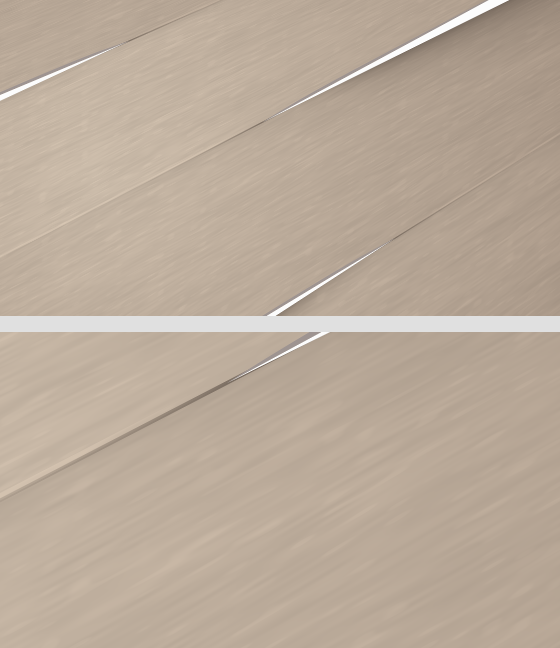
Top, the full canvas; bottom, a detail of the centre.
A Shadertoy shader for this texture:

```glsl
// Pale limed-wood planks seen in perspective, their seams opening into bright wedges.
// All seams meet at one vanishing point, so planks repeat evenly in inverse slope;
// stretched noise gives the grain, and each seam adds its edge, gap and shadow.

#define VANISH vec2(6.6, 3.6)        // where the seams meet, in canvas heights
#define FIRST_SEAM 1.595             // inverse slope of the lowest seam
#define PLANK_STEP 0.3365            // inverse slope from seam to seam
#define GAP_RATE 0.045               // how fast a seam opens
#define GRAIN_STRENGTH 0.075
#define WOOD_LIGHT vec3(0.80, 0.74, 0.67)
#define WOOD_DARK vec3(0.62, 0.55, 0.49)
#define EDGE_COLOR vec3(0.62, 0.58, 0.57)
#define SHADOW_COLOR vec3(0.40, 0.35, 0.31)
#define GAP_COLOR vec3(0.99)

float hash(vec2 p) {
    return fract(sin(dot(p, vec2(127.1, 311.7))) * 43758.5453);
}

float noise(vec2 p) {
    vec2 i = floor(p), f = fract(p);
    f = f * f * (3.0 - 2.0 * f);
    return mix(mix(hash(i), hash(i + vec2(1, 0)), f.x),
               mix(hash(i + vec2(0, 1)), hash(i + vec2(1, 1)), f.x), f.y);
}

// Share of a pixel of size px that lies between lo and hi
float band(float d, float lo, float hi, float px) {
    return clamp((hi - d) / px + 0.5, 0.0, 1.0) - clamp((lo - d) / px + 0.5, 0.0, 1.0);
}

// Brightness offset of one plank; the farthest is darker
float plankTone(float plank) {
    return 0.08 * (hash(vec2(plank, 3.0)) - 0.5) - 0.16 * max(plank - 1.0, 0.0);
}

// Grain: broad figure, fine fibres and short pale pores
float woodGrain(float along, float across, float plank) {
    along += 17.0 * hash(vec2(plank, 8.0));
    across += 0.035 * noise(vec2(along * 2.5, across * 5.0));
    float figure = noise(vec2(along * 2.0, across * 9.0)) - 0.5;
    float fibre = noise(vec2(along * 9.0, across * 60.0)) - 0.5;
    float fine = noise(vec2(along * 24.0, across * 130.0)) - 0.5;
    float pore = smoothstep(0.68, 0.9, noise(vec2(along * 30.0 + 5.0, across * 85.0)));
    return 0.35 * figure + 0.45 * fibre + 0.55 * fine + 0.35 * pore - 0.04;
}

void mainImage(out vec4 fragColor, in vec2 fragCoord) {
    vec2 p = fragCoord / iResolution.y;
    float px = 1.0 / iResolution.y;

    // Plank coordinate and vertical distance to the nearest seam
    vec2 toVanish = VANISH - p;
    float across = (toVanish.x / toVanish.y - FIRST_SEAM) / PLANK_STEP;
    float plank = floor(across);
    float seam = floor(across + 0.5);
    float d = p.y - VANISH.y + toVanish.x / (FIRST_SEAM + PLANK_STEP * seam);

    // Wood lit from the left
    float above = clamp(d / px + 0.5, 0.0, 1.0);
    float light = 0.95 - 0.45 * distance(p, vec2(0.3, 0.45));
    light += mix(plankTone(seam - 1.0), plankTone(seam), above);
    vec3 color = mix(WOOD_DARK, WOOD_LIGHT, light);
    color *= 1.0 + GRAIN_STRENGTH * woodGrain(p.x, across, plank);

    // Seams open in alternating directions from their tips
    float tip = 1.25 - 0.42 * seam;
    float side = (mod(seam, 2.0) * 2.0 - 1.0) * (p.x - tip);
    float opening = max(side, 0.0);
    float closed = max(-side, 0.0);
    float gap = 0.5 * GAP_RATE * opening;
    float face = 0.11 * opening * exp(-4.0 * opening);

    // Shadow cast on the lower plank
    float below = max(-d - gap, 0.0);
    float shadow = 0.65 * smoothstep(0.0, 0.5, opening) * smoothstep(-0.2, 0.9, p.x);
    shadow *= exp(-below / (0.012 + 0.07 * opening)) * (1.0 - above);
    color = mix(color, SHADOW_COLOR, shadow);

    // Closed joint: dark line near the tip, soft bevel farther on
    float joint = band(d, -0.002, 0.0025, px) * exp(-closed / 0.16);
    color *= 1.0 + 0.06 * band(d, 0.002, 0.008, px) * smoothstep(0.0, 0.15, closed);
    color *= 1.0 - 0.05 * exp(-below / 0.012) * (1.0 - above);
    color = mix(color, SHADOW_COLOR, 0.7 * joint);

    // Open joint: side face of the upper plank, then the bright gap
    color = mix(color, EDGE_COLOR, band(d, gap, gap + face, px));
    color = mix(color, GAP_COLOR, band(d, -gap, gap, px));

    fragColor = vec4(color, 1.0);
}
```
